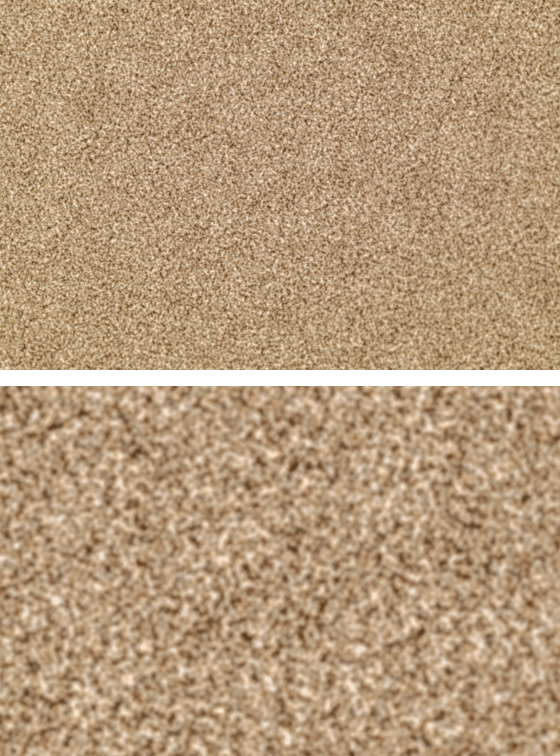
Top, the full canvas; bottom, a detail of the centre.
Reproduce this texture procedurally as a Shadertoy shader.

```glsl
// Fine dry sand seen from above, sharp in the middle and softer to the lower right.
// Rotated layers of gradient noise, each of unit spread, add up to one grain tone,
// and a ramp of sand colours turns that tone into shadowed gaps and lit grains.

const int STOPS = 8;

// Tone at which each sand colour is reached, in standard deviations.
const float TONE_STOPS[STOPS] = float[](-3.1, -2.05, -1.28, -0.61, 0.03, 0.71, 1.55, 2.9);

const vec3 SAND_COLOURS[STOPS] = vec3[](
    vec3(0.37, 0.25, 0.13),   // deep gap
    vec3(0.50, 0.38, 0.24),   // shadow
    vec3(0.60, 0.47, 0.34),   // dark grain
    vec3(0.66, 0.55, 0.41),
    vec3(0.72, 0.61, 0.47),   // plain sand
    vec3(0.77, 0.67, 0.54),
    vec3(0.85, 0.75, 0.63),   // lit grain
    vec3(0.96, 0.89, 0.79));  // glint

// Brings gradient noise with unit gradients to a standard deviation of one.
const float UNIT_SPREAD = 4.65;

uint scramble(uint n) {
    n = n * 747796405u + 2891336453u;
    n = ((n >> ((n >> 28u) + 4u)) ^ n) * 277803737u;
    return (n >> 22u) ^ n;
}

// Random unit vector of a lattice point.
vec2 latticeGradient(vec2 cell, uint seed) {
    uvec2 c = uvec2(ivec2(cell));
    uint h = scramble(c.x + scramble(c.y + scramble(seed)));
    float angle = float(h & 65535u) / 65536.0 * 6.28319;
    return vec2(cos(angle), sin(angle));
}

float cornerSlope(vec2 cell, vec2 local, vec2 corner, uint seed) {
    return dot(latticeGradient(cell + corner, seed), local - corner);
}

float gradientNoise(vec2 p, uint seed) {
    vec2 cell = floor(p);
    vec2 f = p - cell;
    vec2 w = f * f * f * (f * (f * 6.0 - 15.0) + 10.0);
    float low = mix(cornerSlope(cell, f, vec2(0, 0), seed),
                    cornerSlope(cell, f, vec2(1, 0), seed), w.x);
    float high = mix(cornerSlope(cell, f, vec2(0, 1), seed),
                     cornerSlope(cell, f, vec2(1, 1), seed), w.x);
    return UNIT_SPREAD * mix(low, high, w.y);
}

vec2 rotate(vec2 p, float angle) {
    float c = cos(angle), s = sin(angle);
    return vec2(c * p.x - s * p.y, s * p.x + c * p.y);
}

// One noise layer; frequency is in lattice cells per canvas height.
float layer(vec2 p, vec2 frequency, float angle, uint seed) {
    return gradientNoise(rotate(p, angle) * frequency, seed);
}

// Sum of grain sizes; blur from 0 to 1 trades fine detail for soft clumps.
float grainTone(vec2 p, float blur) {
    float fine = layer(p, vec2(168.0), 0.5, 1u);
    float grain = layer(p, vec2(108.0), 1.1, 2u);
    float clump = layer(p, vec2(58.0), 0.3, 3u);
    float patches = layer(p, vec2(13.0), 0.8, 4u);
    float ripple = layer(p, vec2(7.0, 24.0), -0.6, 5u);
    return mix(0.56, 0.20, blur) * fine
         + mix(0.71, 0.62, blur) * grain
         + mix(0.36, 0.48, blur) * clump
         + 0.13 * patches + 0.12 * ripple;
}

vec3 sandRamp(float tone) {
    vec3 colour = SAND_COLOURS[0];
    for (int i = 1; i < STOPS; i++) {
        float t = (tone - TONE_STOPS[i - 1]) / (TONE_STOPS[i] - TONE_STOPS[i - 1]);
        colour = mix(colour, SAND_COLOURS[i], clamp(t, 0.0, 1.0));
    }
    return colour;
}

void mainImage(out vec4 fragColor, in vec2 fragCoord) {
    vec2 uv = fragCoord / iResolution.xy;
    vec2 p = fragCoord / iResolution.y;

    // Defocus towards the lower right corner and the bottom edge
    float blur = smoothstep(0.70, 1.30, uv.x + 0.6 * (1.0 - uv.y) - 0.1);
    blur = max(blur, 0.5 * smoothstep(0.25, 0.0, uv.y));

    // Slow light falloff from left to right
    float light = 0.16 * (0.5 - uv.x) + 0.10 * (uv.y - 0.5);
    vec3 colour = sandRamp(grainTone(p, blur) + light);

    // Warmer centre, more yellow rim, and slight tint differences between grains
    float rim = smoothstep(0.15, 0.75, length(uv - vec2(0.55, 0.6)));
    float tint = 0.008 * layer(p, vec2(80.0), 0.9, 6u);
    colour += mix(vec3(0.0, -0.003, 0.010), vec3(0.0, 0.003, -0.014), rim);
    colour += tint * vec3(1.0, 0.0, -1.0);

    fragColor = vec4(clamp(colour, 0.0, 1.0), 1.0);
}
```
